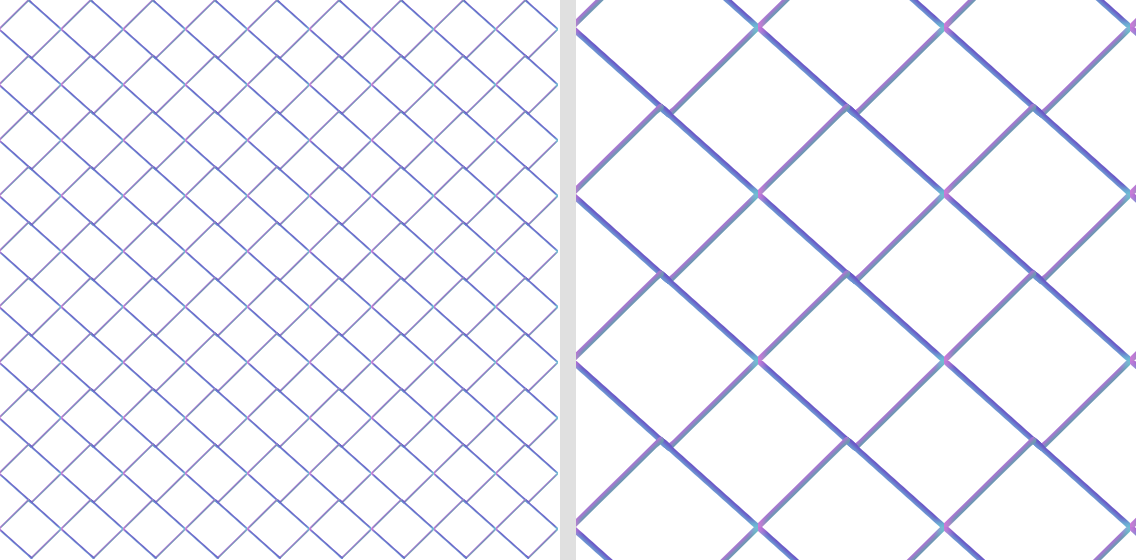
Left: the whole. Right: its middle third, enlarged.
Give the GLSL for this pattern, as a Shadertoy shader.

```glsl
// Chain-link mesh of thin two-tone wires, hooked together at each knot, on white.

const vec2  PITCH      = vec2(0.11087, 0.09915); // spacing of the knots
const vec2  FIRST_KNOT = vec2(0.0536, 0.0059);   // lower left knot
const vec2  LAST_CELL  = vec2(8.0, 10.0);        // index of the upper right knot
const vec2  HOOK       = vec2(0.0026, -0.0023);  // shift of a bend at its knot
const float HALF_WIDTH = 0.0017;
const float KNOT_SWELL = 0.0004;                 // extra half width at a knot
const float KNOT_SIZE  = 0.006;
const float GLINT_SIZE = 0.009;                  // tinted length at a crossing

const vec3 BACKGROUND   = vec3(1.0);
const vec3 RISING_TOP   = vec3(0.66, 0.46, 0.82);
const vec3 RISING_BASE  = vec3(0.42, 0.60, 0.70);
const vec3 FALLING_TOP  = vec3(0.42, 0.34, 0.78);
const vec3 FALLING_BASE = vec3(0.42, 0.58, 0.82);
const vec3 GLINT_LEFT   = vec3(0.85, 0.48, 0.86);
const vec3 GLINT_RIGHT  = vec3(0.42, 0.80, 0.84);

// x: distance to the segment, y: signed offset, positive above it
vec2 segmentOffset(vec2 p, vec2 a, vec2 b) {
    vec2 ab = b - a;
    vec2 ap = p - a;
    float along = clamp(dot(ap, ab) / dot(ab, ab), 0.0, 1.0);
    vec2 up = normalize(vec2(-ab.y, ab.x)) * sign(ab.x);
    return vec2(length(ap - ab * along), dot(ap, up));
}

// Paints one leg from a bend to a crossing, lit across its width
vec3 paintLeg(vec3 base, vec2 p, vec2 bend, vec2 crossing, float pixel) {
    vec2 offset = segmentOffset(p, bend, crossing);
    float halfWidth = HALF_WIDTH + KNOT_SWELL * (1.0 - smoothstep(0.0, KNOT_SIZE, length(p)));
    float side = smoothstep(-HALF_WIDTH, HALF_WIDTH, offset.y);

    bool rising = crossing.x * crossing.y > 0.0;
    vec3 wire = rising ? mix(RISING_BASE, RISING_TOP, side)
                       : mix(FALLING_BASE, FALLING_TOP, side);

    // Coloured glint towards the crossing
    vec3 glint = crossing.x < 0.0 ? GLINT_LEFT : GLINT_RIGHT;
    float nearCrossing = 1.0 - smoothstep(0.0, GLINT_SIZE, distance(p, crossing));
    wire = mix(wire, glint, 0.8 * nearCrossing);

    float coverage = clamp(0.5 + (halfWidth - offset.x) / pixel, 0.0, 1.0);
    return mix(base, wire, coverage);
}

void mainImage(out vec4 fragColor, in vec2 fragCoord) {
    float pixel = 1.0 / iResolution.y;
    vec2 grid = (fragCoord * pixel - FIRST_KNOT) / PITCH;
    vec2 cell = floor(grid + 0.5);
    vec2 p = (grid - cell) * PITCH;
    vec3 color = BACKGROUND;

    // The upper wire bends below the knot, the lower wire above it
    if (cell.x >= 0.0 && cell.x <= LAST_CELL.x) {
        for (int i = 0; i < 4; i++) {
            float vertical = i < 2 ? 1.0 : -1.0;
            float horizontal = i % 2 == 0 ? 1.0 : -1.0;
            // Border rows keep only the wire that faces inwards
            bool outside = vertical > 0.0 ? cell.y >= LAST_CELL.y : cell.y <= 0.0;
            if (outside) continue;
            vec2 crossing = 0.5 * PITCH * vec2(horizontal, vertical);
            color = paintLeg(color, p, HOOK * vertical, crossing, pixel);
        }
    }

    fragColor = vec4(color, 1.0);
}
```
